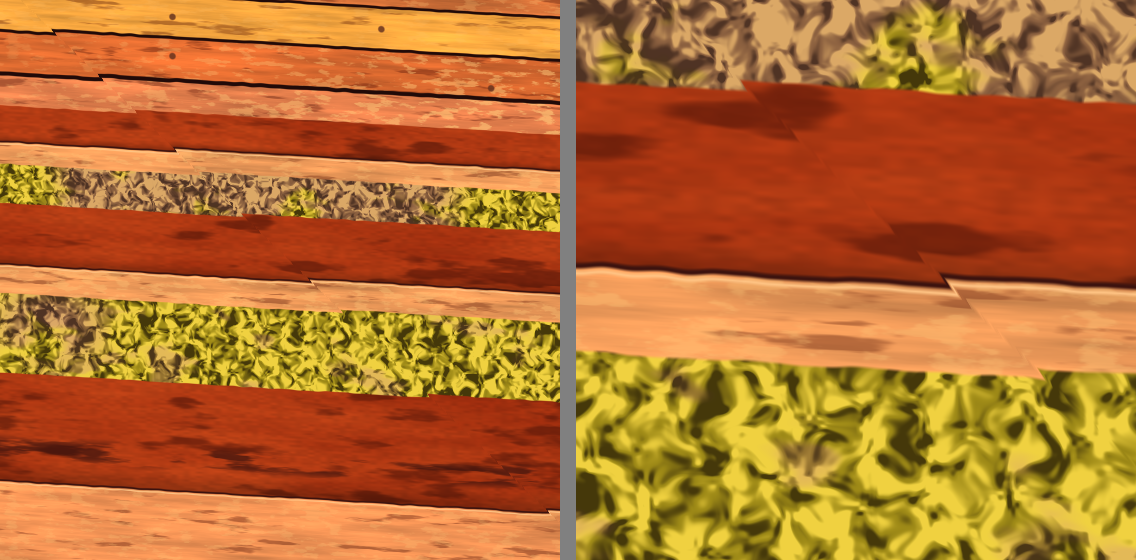
Left: the whole. Right: its middle third, enlarged.
Write a three.js fragment shader that draws this texture.

```glsl
// Weathered timber steps in slanted bands: decking boards, pale treads, red faces and grass.
// A sheared depth coordinate, with a small diagonal slip, orders the layers from top to bottom;
// stretched noise makes the wood grain, and warped noise makes the grass and bare soil.
varying vec2 vUv;

const float EDGE = 0.0014;

float hash(vec2 p) {
  vec3 q = fract(p.xyx * vec3(0.1031, 0.1030, 0.0973));
  q += dot(q, q.yzx + 33.33);
  return fract((q.x + q.y) * q.z);
}

float noise(vec2 p) {
  vec2 i = floor(p), f = fract(p);
  f = f * f * (3.0 - 2.0 * f);
  return mix(mix(hash(i), hash(i + vec2(1, 0)), f.x),
             mix(hash(i + vec2(0, 1)), hash(i + vec2(1, 1)), f.x), f.y);
}

float fbm(vec2 p) {
  float sum = 0.0, amp = 0.533;
  for (int i = 0; i < 4; i++) {
    sum += amp * noise(p);
    p = p * 2.03 + 17.3;
    amp *= 0.5;
  }
  return sum;
}

// Wood with long grain, dark scratches and pale worn flecks
vec3 wood(vec2 q, vec3 base, float wear) {
  float grain = fbm(q * vec2(9.0, 130.0));
  float broad = fbm(q * vec2(5.0, 24.0) + 8.0);
  vec3 c = base * (0.68 + 0.32 * grain + 0.32 * broad);
  float scratch = smoothstep(0.62, 0.78, fbm(q * vec2(14.0, 100.0) + 31.0));
  c = mix(c, base * vec3(0.58, 0.45, 0.42), 0.6 * scratch);
  float fleck = smoothstep(0.52, 0.7, fbm(q * vec2(45.0, 130.0) + 57.0));
  return mix(c, vec3(1.0, 0.78, 0.47), wear * fleck);
}

// Red upright face; t runs from its top to its foot
vec3 redFace(vec2 q, float t) {
  vec2 bend = q + vec2(0.0, 0.02 * noise(q * vec2(6.0, 14.0)));
  float figure = fbm(bend * vec2(5.0, 60.0));
  float cloud = fbm(q * vec2(5.0, 13.0) + 4.0);
  vec3 c = mix(vec3(0.56, 0.14, 0.04), vec3(0.79, 0.29, 0.10), 0.45 * figure + 0.6 * cloud);
  c *= 0.94 + 0.12 * noise(q * vec2(90.0, 260.0));
  float stain = smoothstep(0.57, 0.75, fbm(q * vec2(9.0, 40.0) + 23.0));
  c = mix(c, vec3(0.32, 0.08, 0.03), 0.6 * stain);
  return c * (1.0 - 0.22 * smoothstep(0.8, 1.0, t));
}

// Curled blades of grass, turning to dry soil where bare is high
vec3 ground(vec2 q, float scale, float bare) {
  vec2 p = q * scale;
  p += 1.6 * vec2(noise(p * 0.6), noise(p * 0.6 + 40.0));
  float blade = 0.65 * noise(p * vec2(1.1, 0.9)) + 0.35 * noise(p * 2.1 + 9.0);
  blade += 0.25 * (fbm(q * 22.0) - 0.5);
  float lit = smoothstep(0.44, 0.68, blade), mid = smoothstep(0.24, 0.46, blade);
  vec3 grass = mix(vec3(0.27, 0.22, 0.04), vec3(0.62, 0.54, 0.09), mid);
  grass = mix(grass, vec3(0.94, 0.82, 0.25), lit);
  vec3 soil = mix(vec3(0.31, 0.20, 0.14), vec3(0.55, 0.38, 0.25), mid);
  soil = mix(soil, vec3(0.86, 0.66, 0.40), lit);
  return mix(grass, soil, bare);
}

vec3 below(vec3 c, vec3 layer, float d, float top) {
  return mix(c, layer, smoothstep(-EDGE, EDGE, d - top));
}

vec3 line(vec3 c, vec3 ink, float d, float at, float halfWidth) {
  return mix(c, ink, 1.0 - smoothstep(halfWidth - EDGE, halfWidth + EDGE, abs(d - at)));
}

void main() {
  // Sheared depth, stepped where it crosses the diagonal slip
  float u = vUv.x, y = 1.0 - vUv.y;
  float slip = smoothstep(-0.002, 0.002, u - 0.037 - 1.031 * y);
  vec2 q = vec2(u, y - 0.059 * u + 0.006 * slip);
  float d = q.y + 0.002 * (noise(vec2(u * 60.0, y * 20.0)) - 0.5);
  vec3 gap = vec3(0.13, 0.04, 0.03);

  // Decking boards and their dark gaps
  vec3 c = wood(q, vec3(0.86, 0.46, 0.23), 0.25);
  c = below(c, wood(q + 3.0, vec3(0.98, 0.66, 0.25), 0.15), d, -0.021);
  c = below(c, wood(q + 5.0, vec3(0.87, 0.42, 0.19), 0.15 + 0.4 * u), d, 0.055);
  c = below(c, wood(q + 7.0, vec3(0.90, 0.50, 0.30), 0.25 + 0.4 * u), d, 0.131);
  c = line(c, gap, d, -0.021, 0.0025);
  c = line(c, gap, d, 0.055, 0.0027);
  c = line(c, gap, d, 0.131, 0.0036);

  // Two screws on each of two boards
  for (int i = 0; i < 4; i++) {
    float row = floor(float(i) / 2.0), k = mod(float(i), 2.0);
    vec2 screw = vec2(0.308 + k * (0.373 + 0.196 * row), 0.018 + row * (0.07 + 0.024 * k));
    float r = length(q - screw);
    c = mix(c, vec3(0.40, 0.20, 0.12), 0.85 * (1.0 - smoothstep(0.004, 0.0075, r)));
  }

  // Three red faces, each above a pale tread; grass fills the space between
  vec3 tread = wood(q + 11.0, vec3(0.96, 0.62, 0.36), 0.35);
  float patches = fbm(q * vec2(13.0, 24.0) + 6.0);
  float dry = smoothstep(0.06, 0.14, u) * (1.0 - smoothstep(0.77, 0.86, u));
  dry *= smoothstep(0.28, 0.48, patches);
  float worn = 1.0 - smoothstep(0.03, 0.16, length((q - vec2(0.09, 0.575)) * vec2(1.0, 1.4)));
  worn = max(worn * smoothstep(0.3, 0.55, patches), 0.6 * smoothstep(0.6, 0.75, patches));
  c = below(c, redFace(q, (d - 0.188) / 0.064), d, 0.188);
  c = below(c, tread, d, 0.252);
  c = below(c, ground(q, 125.0, dry), d, 0.292);
  c = below(c, redFace(q + 2.0, (d - 0.362) / 0.109), d, 0.362);
  c = below(c, tread, d, 0.471);
  c = below(c, ground(q, 100.0, worn), d, 0.523);
  vec3 front = redFace(q + 4.0, (d - 0.665) / 0.193);
  float rot = smoothstep(0.46, 0.65, fbm(q * vec2(12.0, 75.0) + 3.0));
  front = mix(front, gap * 1.7, 0.7 * rot * (1.0 - smoothstep(0.008, 0.028, abs(d - 0.799))));
  c = below(c, front, d, 0.665);
  c = below(c, wood(q + 13.0, vec3(0.94, 0.57, 0.33), 0.25), d, 0.858);

  // Shadow and bright rim at each tread
  for (int i = 0; i < 3; i++) {
    float k = float(i), at = 0.252 + 0.135 * k + 0.084 * k * k;
    c = line(c, gap * 1.8, d, at, 0.0016);
    c = line(c, vec3(1.0, 0.77, 0.52), d, at + 0.0045, 0.001);
  }
  gl_FragColor = vec4(c, 1.0);
}
```
